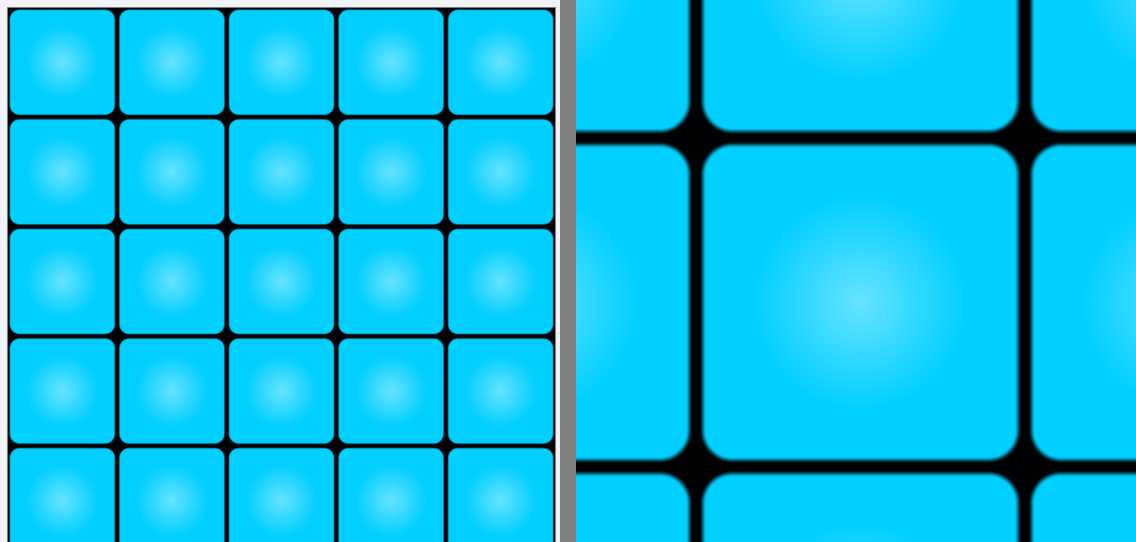
Left, the full canvas; right, a detail of the centre.
A Shadertoy shader for this pattern:

```glsl
// A black panel of five by five rounded cyan tiles on a pale margin,
// its last row cropped by the lower edge. One rounded-box distance is
// repeated by cell, and each tile has a soft radial glow at its centre.

// Lengths are fractions of the canvas width
#define TILES 5.0
#define PITCH 0.1957
#define PANEL_START vec2(0.0134, 0.0134)
#define TILE_HALF 0.0938
#define CORNER 0.0176
#define EDGE_SOFT 0.0021
#define GLOW_RADIUS 0.065
#define MARGIN_COLOR vec3(0.945, 0.95, 0.96)
#define GAP_COLOR vec3(0.0, 0.004, 0.006)
#define TILE_COLOR vec3(0.0, 0.81, 1.0)
#define GLOW_COLOR vec3(0.40, 0.89, 1.0)

float roundedBox(vec2 p, vec2 halfSize, float radius) {
    vec2 q = abs(p) - halfSize + radius;
    return length(max(q, 0.0)) + min(max(q.x, q.y), 0.0) - radius;
}

// Coverage inside a shape, blurred over a given half width
float coverage(float dist, float soft) {
    return 1.0 - smoothstep(-soft, soft, dist);
}

void mainImage(out vec4 fragColor, in vec2 fragCoord) {
    float pixel = 1.0 / iResolution.x;

    // Measure from the top left corner of the panel
    vec2 p = vec2(fragCoord.x, iResolution.y - fragCoord.y) * pixel - PANEL_START;
    vec2 cell = (fract(p / PITCH) - 0.5) * PITCH;

    // Tile face with its glow
    float glow = max(1.0 - length(cell) / GLOW_RADIUS, 0.0);
    vec3 face = mix(TILE_COLOR, GLOW_COLOR, glow);

    // Tiles over the dark gaps
    float tile = coverage(roundedBox(cell, vec2(TILE_HALF), CORNER), max(EDGE_SOFT, 0.75 * pixel));
    vec3 color = mix(GAP_COLOR, face, tile);

    // Square panel over the margin
    vec2 panelHalf = vec2(0.5 * TILES * PITCH);
    float panel = coverage(roundedBox(p - panelHalf, panelHalf, 0.0), 0.75 * pixel);
    fragColor = vec4(mix(MARGIN_COLOR, color, panel), 1.0);
}
```
